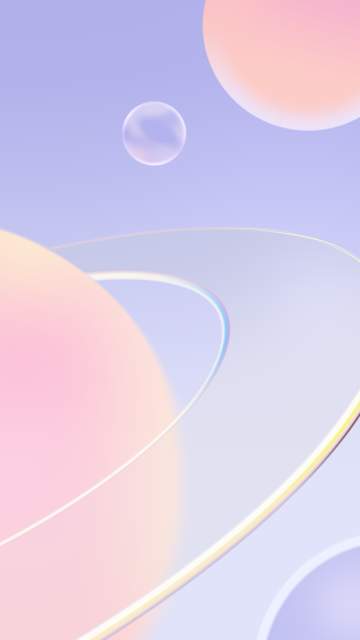
Write a Shadertoy shader that draws this background.

```glsl
// Coverage of the inside of a shape, with a chosen edge softness
float inside(float d, float soft) {
    return 1.0 - smoothstep(-soft, soft, d);
}

// Soft round spot of colour weight
float spot(vec2 p, vec2 center, float size) {
    vec2 q = (p - center) / size;
    return exp(-dot(q, q));
}

// Approximate distance to an ellipse sheared along y
float tiltedEllipse(vec2 p, vec2 center, vec2 radii, float slope) {
    vec2 q = p - center;
    q.y -= slope * q.x;
    float e = max(length(q / radii), 0.001);
    vec2 grad = q / (radii * radii * e);
    grad.x -= slope * grad.y;
    return (e - 1.0) / length(grad);
}

// Pastel spectrum for refracted light
vec3 spectrum(float t) {
    return 0.86 + 0.14 * cos(6.2832 * (t + vec3(0.0, 0.33, 0.67)));
}

vec3 backdrop(vec2 p) {
    vec3 c = mix(vec3(0.88, 0.89, 0.975), vec3(0.69, 0.69, 0.92), smoothstep(0.35, 1.75, p.y));
    return c + 0.025 * spot(p, vec2(0.8, 1.2), 0.4);
}

vec3 planetColor(vec2 p) {
    vec3 c = mix(vec3(0.99, 0.82, 0.84), vec3(0.99, 0.91, 0.86), smoothstep(0.1, 0.5, p.x + 0.25 * (p.y - 0.5)));
    c = mix(c, vec3(0.985, 0.74, 0.85), 0.85 * spot(p, vec2(0.06, 0.76), 0.28));
    c = mix(c, vec3(0.99, 0.82, 0.90), 0.7 * spot(p, vec2(0.05, 0.45), 0.25));
    return mix(c, vec3(0.99, 0.91, 0.82), spot(p, vec2(0.08, 1.14), 0.2));
}

vec3 moonColor(vec2 q) {
    vec3 c = mix(vec3(0.99, 0.80, 0.78), vec3(0.96, 0.70, 0.81), smoothstep(-0.6, 0.5, q.y + 0.25 * q.x));
    c = mix(c, vec3(0.99, 0.78, 0.76), 0.6 * spot(q, vec2(-0.75, 0.2), 0.4));
    float rim = smoothstep(0.72, 1.0, length(q)) * smoothstep(0.1, -0.8, q.y);
    return mix(c, vec3(0.93, 0.89, 0.98), rim);
}

void mainImage(out vec4 fragColor, in vec2 fragCoord) {
    vec2 p = fragCoord / iResolution.x;
    float px = 1.0 / iResolution.x;
    vec3 col = backdrop(p);

    // Upper moon
    vec2 m = (p - vec2(0.856, 1.708)) / 0.293;
    col = mix(col, moonColor(m), inside((length(m) - 1.0) * 0.293, px));

    // Glass bubble with rim light and cloudy reflections
    vec2 b = (p - vec2(0.428, 1.407)) / 0.089;
    float br = length(b);
    float cloud = sin(4.0 * b.x + 2.0 * sin(3.0 * b.y)) * sin(3.0 * b.y - 1.0 + b.x);
    vec3 glass = mix(vec3(0.70, 0.70, 0.93), vec3(0.85, 0.82, 0.95), smoothstep(0.35, 0.95, br + 0.25 * cloud));
    glass = mix(glass, vec3(0.92, 0.79, 0.91), 0.5 * spot(b, vec2(-0.4, -0.65), 0.4));
    glass = mix(glass, vec3(0.66, 0.65, 0.90), 0.7 * spot(b, vec2(-0.95, 0.0), 0.3));
    glass += 0.12 * smoothstep(0.86, 0.98, br) * (0.6 + 0.4 * sin(3.0 * atan(b.y, b.x)));
    col = mix(col, glass, inside((br - 1.0) * 0.089, px));

    // Lens in the lower corner
    float lens = length(p - vec2(1.10, -0.097)) - 0.40;
    vec3 lensColor = mix(vec3(0.76, 0.76, 0.95), vec3(0.85, 0.84, 0.97), spot(p, vec2(0.98, 0.10), 0.12));
    lensColor = mix(lensColor, vec3(0.93, 0.94, 0.995), smoothstep(-0.034, -0.022, lens));
    col = mix(col, lensColor, inside(lens, 1.5 * px));

    // Planet, its edge melting into the haze lower down
    float planet = length(p - vec2(-0.227, 0.412)) - 0.766;
    float haze = mix(0.045, 0.004, smoothstep(0.4, 0.95, p.y));
    float body = inside(planet + 0.5 * haze, haze + px);
    col = mix(col, planetColor(p), body);

    // Ring: the far half passes behind the planet
    float outer = tiltedEllipse(p, vec2(-0.560, 0.220), vec2(1.655, 0.653), 0.398);
    float inner = tiltedEllipse(p, vec2(-0.310, 0.498), vec2(0.949, 0.381), 0.385);
    float far = smoothstep(-0.02, 0.02, p.y - 0.498 - 0.385 * (p.x + 0.310));
    float visible = 1.0 - far * body;
    float sheet = inside(outer, px) * inside(-inner, px) * visible;
    vec3 sheetColor = mix(vec3(0.88, 0.88, 0.94), vec3(0.78, 0.79, 0.90), smoothstep(0.65, 1.1, p.y - 0.25 * (p.x - 0.5)));
    sheetColor += 0.035 * spot(p, vec2(0.88, 0.98), 0.16);
    col = mix(col, sheetColor, sheet * mix(0.8, 0.12, body));

    // Inner rim: cream on top, iridescent at the bend, thin in front
    float bend = spot(p, vec2(0.63, 0.85), 0.17);
    float innerWidth = mix(0.013, 0.025, smoothstep(0.65, 0.95, p.y));
    float t = clamp(-inner / innerWidth, 0.0, 1.0);
    vec3 rim = mix(vec3(0.93, 0.83, 0.87), vec3(1.0, 0.985, 0.94), smoothstep(0.0, 0.45, t));
    rim = mix(rim, vec3(0.90, 0.89, 0.94), 0.7 * smoothstep(0.65, 1.0, t));
    vec3 prism = mix(vec3(0.80, 0.62, 0.90), vec3(0.48, 0.76, 0.96), smoothstep(0.05, 0.4, t));
    prism = mix(prism, vec3(0.96, 0.94, 0.97), smoothstep(0.45, 0.85, t));
    rim = mix(rim, prism, 0.9 * bend);
    float innerRim = inside(inner, px) * inside(-inner - innerWidth, px) * visible;
    col = mix(col, rim, 0.92 * innerRim);

    // Outer rim: hairline behind, broad bright bevel in front
    float front = smoothstep(1.1, 0.6, p.y);
    float outerWidth = mix(0.007, 0.046, front);
    t = clamp(-outer / outerWidth, 0.0, 1.0);
    vec3 bevel = mix(vec3(0.80, 0.73, 0.85), vec3(0.97, 0.91, 0.84), smoothstep(0.0, 0.3, t));
    bevel = mix(bevel, mix(vec3(0.98, 0.94, 0.76), vec3(0.98, 0.96, 0.46), smoothstep(0.65, 1.0, p.x)), smoothstep(0.25, 0.45, t));
    bevel = mix(bevel, vec3(1.0, 0.995, 0.97), smoothstep(0.45, 0.6, t));
    bevel = mix(bevel, vec3(0.91, 0.91, 0.94), smoothstep(0.82, 1.0, t));
    bevel = mix(bevel, vec3(0.48, 0.26, 0.30), smoothstep(0.8, 1.0, p.x) * inside(t - 0.1, 0.07));
    vec3 hairline = mix(vec3(0.86, 0.81, 0.89), spectrum(5.0 * p.x + t) + 0.04, smoothstep(0.5, 0.9, p.x));
    float outerRim = inside(outer, px) * inside(-outer - outerWidth, px) * visible;
    col = mix(col, mix(hairline, bevel, front), 0.95 * outerRim);

    fragColor = vec4(clamp(col, 0.0, 1.0), 1.0);
}
```
